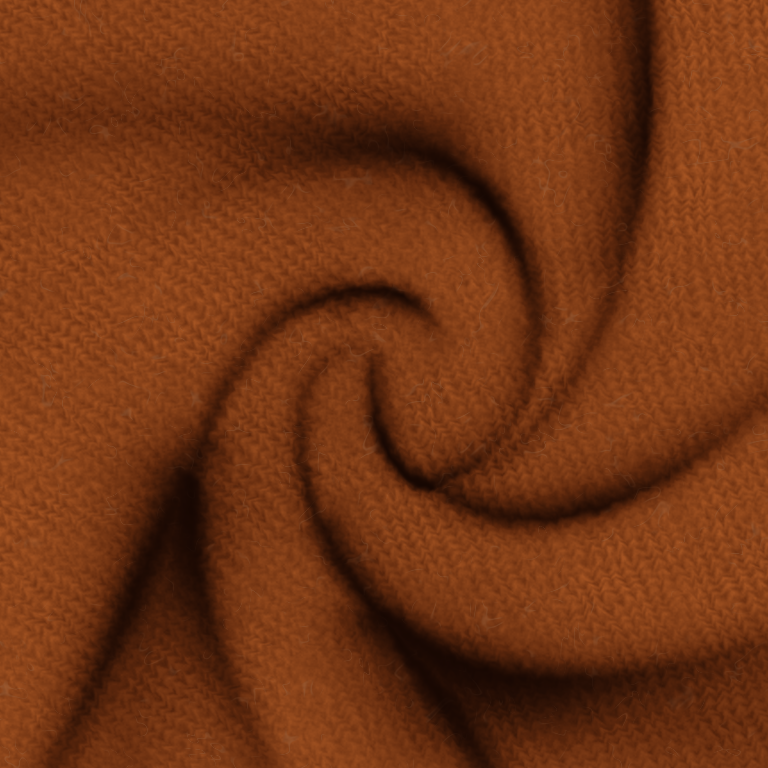
A WebGL 2 fragment shader for this texture:

```glsl
#version 300 es
precision highp float;
uniform vec2 u_resolution;
out vec4 fragColor;

const vec3 CREASE_COLOR = vec3(0.085, 0.026, 0.008);
const vec3 SHADE_COLOR = vec3(0.38, 0.16, 0.05);
const vec3 WOOL_COLOR = vec3(0.61, 0.305, 0.122);
const vec3 LINT_COLOR = vec3(0.60, 0.43, 0.31);
const vec2 SWIRL_CENTER = vec2(0.525, 0.475);
const float RIBS = 56.0;
const float STITCHES = 74.0;
const float KNIT_CONTRAST = 0.10;
const float FUZZ_CONTRAST = 0.30;
const float BASE_TONE = 0.86;
const int CURVE_STEPS = 14;
const float TAU = 6.2831853;

float hash(vec2 p) {
  return fract(sin(dot(p, vec2(127.1, 311.7))) * 43758.5453);
}

float noise(vec2 p) {
  vec2 i = floor(p), f = fract(p);
  f = f * f * (3.0 - 2.0 * f);
  return mix(mix(hash(i), hash(i + vec2(1, 0)), f.x),
             mix(hash(i + vec2(0, 1)), hash(i + vec2(1, 1)), f.x), f.y);
}

vec2 bezier(vec2 a, vec2 b, vec2 c, vec2 d, float t) {
  float s = 1.0 - t;
  return s * s * s * a + 3.0 * s * t * (s * b + t * c) + t * t * t * d;
}

// Darkness around a cubic curve: strength at start, middle and end,
// spread on the left and right of its direction of travel.
float crease(vec2 p, vec2 a, vec2 b, vec2 c, vec2 d, vec3 strength, vec2 spread) {
  float best = 1e3, side = 0.0, along = 0.0;
  vec2 from = a;
  for (int i = 1; i <= CURVE_STEPS; i++) {
    vec2 to = bezier(a, b, c, d, float(i) / float(CURVE_STEPS));
    vec2 e = to - from, w = p - from;
    float h = clamp(dot(w, e) / dot(e, e), 0.0, 1.0);
    float dist = length(w - e * h);
    if (dist < best) {
      best = dist;
      side = (e.x * w.y - e.y * w.x) / (length(e) * max(dist, 1e-5));
      along = (float(i) - 1.0 + h) / float(CURVE_STEPS);
    }
    from = to;
  }
  float x = best / mix(spread.y, spread.x, smoothstep(-0.7, 0.7, side));
  float s = along < 0.5 ? mix(strength.x, strength.y, along * 2.0)
                        : mix(strength.y, strength.z, along * 2.0 - 1.0);
  return s * exp(-x * sqrt(x));
}

float foldShadow(vec2 p) {
  float s = 0.0;
  // Upper arm, outer edge curling into the centre
  s = max(s, crease(p, vec2(.195,.70), vec2(.28,.77), vec2(.42,.82), vec2(.53,.803), vec3(.1,.3,.65), vec2(.05,.03)));
  s = max(s, crease(p, vec2(.52,.805), vec2(.61,.80), vec2(.69,.70), vec2(.70,.57), vec3(.65,.97,.6), vec2(.024,.02)));
  s = max(s, crease(p, vec2(.70,.57), vec2(.70,.48), vec2(.65,.39), vec2(.56,.366), vec3(.6,.4,.8), vec2(.012,.03)));
  // Upper arm, inner edge
  s = max(s, crease(p, vec2(.07,0), vec2(.14,.13), vec2(.20,.30), vec2(.265,.42), vec3(.5,.8,.65), vec2(.033,.03)));
  s = max(s, crease(p, vec2(.265,.42), vec2(.29,.50), vec2(.34,.60), vec2(.44,.615), vec3(.65,.5,.8), vec2(.022,.015)));
  s = max(s, crease(p, vec2(.44,.615), vec2(.50,.635), vec2(.56,.61), vec2(.575,.56), vec3(.8,.9,.25), vec2(.015,.024)));
  // Central tuck
  s = max(s, crease(p, vec2(.485,.53), vec2(.48,.46), vec2(.50,.38), vec2(.56,.366), vec3(.5,.9,.97), vec2(.02,.013)));
  // Right fold
  s = max(s, crease(p, vec2(.84,1), vec2(.85,.88), vec2(.84,.76), vec2(.81,.66), vec3(.75,.85,.55), vec2(.02,.055)));
  s = max(s, crease(p, vec2(.81,.66), vec2(.78,.54), vec2(.71,.43), vec2(.61,.375), vec3(.55,.4,.4), vec2(.02,.02)));
  s = max(s, crease(p, vec2(.57,.365), vec2(.68,.27), vec2(.86,.35), vec2(1,.48), vec3(.7,.82,.4), vec2(.036,.018)));
  // Lower folds
  s = max(s, crease(p, vec2(.48,.545), vec2(.37,.55), vec2(.38,.40), vec2(.42,.31), vec3(.2,.5,.75), vec2(.014,.018)));
  s = max(s, crease(p, vec2(.42,.31), vec2(.47,.21), vec2(.56,.13), vec2(.63,0), vec3(.75,.93,.7), vec2(.035,.025)));
  s = max(s, crease(p, vec2(.50,.20), vec2(.62,.08), vec2(.80,.10), vec2(1,.16), vec3(.92,.8,.4), vec2(.03,.06)));
  s = max(s, crease(p, vec2(.25,.37), vec2(.24,.24), vec2(.29,.13), vec2(.35,0), vec3(.9,.65,.4), vec2(.022,.045)));
  // Broad hollows
  float hollow = crease(p, vec2(-.1,.81), vec2(.15,.89), vec2(.38,.83), vec2(.57,.80), vec3(.34,.38,.5), vec2(.07));
  hollow = max(hollow, crease(p, vec2(.24,.33), vec2(.21,.2), vec2(.18,.1), vec2(.15,-.05), vec3(.6,.4,.25), vec2(.08)));
  hollow = max(hollow, crease(p, vec2(.58,.09), vec2(.72,.06), vec2(.87,.05), vec2(1.05,.05), vec3(.6,.3,.25), vec2(.09)));
  return 1.0 - (1.0 - s) * (1.0 - hollow);
}

// Rows of V stitches; the ribs run along the given angle
float knit(vec2 p, float angle) {
  vec2 dir = vec2(cos(angle), sin(angle));
  float u = dot(p, vec2(-dir.y, dir.x)) * RIBS + 0.7 * noise(p * 28.0);
  float v = dot(p, dir) * STITCHES + noise(p * 35.0 + 9.0);
  float chevron = abs(fract(u) - 0.5) * 1.4;
  return 0.6 * cos(TAU * u) + 0.6 * cos(TAU * (v + chevron));
}

void main() {
  vec2 uv = gl_FragCoord.xy / u_resolution;
  vec2 p = uv + 0.005 * (vec2(noise(uv * 90.0), noise(uv * 90.0 + 40.0)) - 0.5);

  // Rib direction follows each side of the swirl
  float rightSide = smoothstep(0.40, 0.58, p.x + 0.25 * (0.5 - p.y));
  float topRight = smoothstep(0.50, 0.65, p.y) * smoothstep(0.55, 0.70, p.x);
  float weave = mix(knit(p, -0.65), knit(p, -1.12), rightSide);
  weave = mix(weave, knit(p, -1.42), topRight);

  // Wool fuzz from several grain sizes
  float fuzz = 0.40 * noise(uv * vec2(130.0, 95.0)) + 0.35 * noise(uv * 240.0 + 7.0)
             + 0.25 * noise(uv * 430.0 + 3.0) - 0.5;

  // Fold lighting
  float shade = foldShadow(p);
  float core = exp(-dot(p - SWIRL_CENTER, p - SWIRL_CENTER) / 0.03);
  float tone = BASE_TONE + 0.10 * (noise(uv * 5.0 + 2.0) - 0.5) - 0.08 * core;
  tone += KNIT_CONTRAST * weave * (0.5 + noise(uv * 18.0)) + FUZZ_CONTRAST * fuzz;
  tone *= 1.0 - shade;

  vec3 color = mix(CREASE_COLOR, SHADE_COLOR, smoothstep(0.0, 0.58, tone));
  color = mix(color, WOOL_COLOR, clamp((tone - 0.48) / 0.52, 0.0, 1.15));

  // Sparse pale fibres
  float strand = abs(noise(uv * 75.0 + 3.0 * noise(uv * 22.0)) - 0.5);
  float lint = (1.0 - smoothstep(0.0, 0.07, strand)) * smoothstep(0.55, 0.85, noise(uv * 48.0 + 17.0));
  color = mix(color, LINT_COLOR, 0.30 * lint * (1.0 - shade));

  fragColor = vec4(color, 1.0);
}
```
